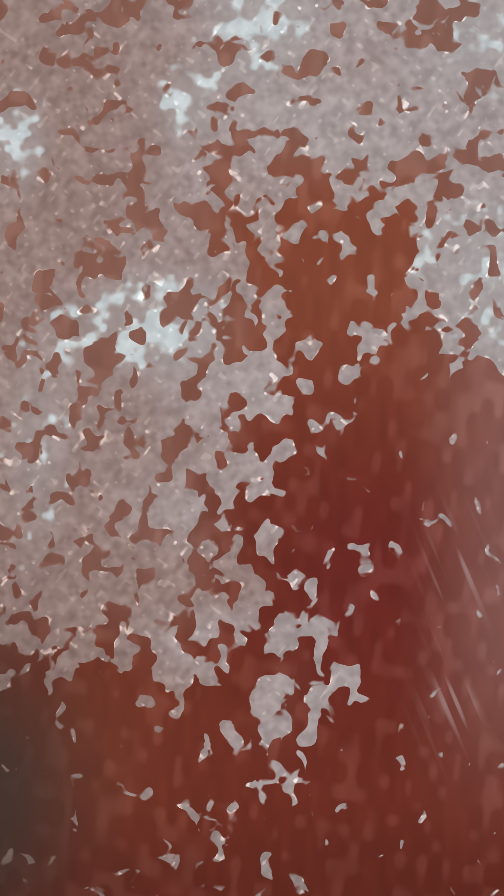
Write a WebGL 1 fragment shader that draws this texture.

```glsl
precision highp float;
// Red-brown metal under a torn, frosty grey film.
// A few soft regions say where the film survives; value noise tears its edge
// into lace and punches holes, finer noise gives grain, glints and scratches.
uniform vec2 u_resolution;

float hash(vec2 p) {
  vec3 q = fract(vec3(p.xyx) * 0.1031);
  q += dot(q, q.yzx + 33.33);
  return fract((q.x + q.y) * q.z);
}

float noise(vec2 p) {
  vec2 i = floor(p), f = fract(p);
  f = f * f * (3.0 - 2.0 * f);
  return mix(mix(hash(i), hash(i + vec2(1.0, 0.0)), f.x),
             mix(hash(i + vec2(0.0, 1.0)), hash(i + 1.0), f.x), f.y);
}

// Turns the lattice so that fine noise does not look like square blocks
vec2 turn(vec2 p) {
  return vec2(0.8 * p.x - 0.6 * p.y, 0.6 * p.x + 0.8 * p.y);
}

// Soft elliptical spot, 1 at its centre
float spot(vec2 p, vec2 centre, vec2 radius) {
  vec2 q = (p - centre) / radius;
  return exp(-dot(q, q));
}

// Rough signed depth inside the area still covered by film
float filmDepth(vec2 p) {
  float left = min(0.3 - p.x, p.y - 0.28 + 0.1 * p.x);
  float top = p.y - 0.755;
  float right = min(p.x - 0.435, p.y - 0.62);
  float island = 0.05 - length((p - vec2(0.31 + 0.15 * (p.y - 0.22), 0.22)) * vec2(1.3, 0.55));
  float wander = 0.08 * (noise(p * 11.0 + 3.0) - 0.5);
  return max(max(left, top), max(right, island)) + wander;
}

// Holes run upright on the left side and sideways near the top
float tearing(vec2 p) {
  vec2 w = p + 0.012 * (vec2(noise(p * 75.0), noise(p * 75.0 + 40.0)) - 0.5);
  float upright = noise(turn(w) * 12.0 + w * vec2(58.0, 32.0));
  float sideways = noise(w * vec2(40.0, 60.0) + 17.0);
  float coarse = mix(upright, sideways, smoothstep(0.74, 0.8, p.y));
  return 0.6 * coarse + 0.28 * noise(turn(w) * 95.0 + 9.0)
       + 0.12 * noise(w * 170.0) - 0.5;
}

vec3 metal(vec2 p, float depth) {
  vec3 c = mix(vec3(0.42, 0.18, 0.14), vec3(0.51, 0.27, 0.20), smoothstep(0.35, 0.72, p.y));
  c = mix(c, vec3(0.41, 0.15, 0.14), 0.7 * spot(p, vec2(0.41, 0.36), vec2(0.1, 0.14)));
  c = mix(c, vec3(0.48, 0.24, 0.17), 0.6 * spot(p, vec2(0.12, 0.2), vec2(0.12, 0.14)));
  // Pale reflections on the right edge and through the film
  float sheen = smoothstep(0.43, 0.56, p.x) * smoothstep(0.0, 0.3, p.y);
  c = mix(c, vec3(0.53, 0.38, 0.36), 0.7 * sheen);
  c = mix(c, vec3(0.53, 0.39, 0.35), 0.75 * smoothstep(-0.02, 0.12, depth));
  // Faint drips and mottling
  float drips = noise(turn(p) * 15.0 + p * vec2(65.0, 36.0));
  c += 0.05 * smoothstep(0.5, 0.9, drips);
  return c * (0.96 + 0.08 * noise(p * vec2(110.0, 35.0)));
}

// Places where the film catches the light
float glare(vec2 p) {
  float g = spot(p, vec2(0.29, 0.97), vec2(0.065, 0.07));
  g += 0.8 * spot(p, vec2(0.21, 0.88), vec2(0.04, 0.05));
  g += spot(p, vec2(0.165, 0.635), vec2(0.09, 0.065));
  g += spot(p, vec2(0.02, 0.84), vec2(0.035, 0.06));
  g += 0.8 * spot(p, vec2(0.46, 0.73), vec2(0.05, 0.04));
  g += 0.9 * spot(p, vec2(0.55, 0.68), vec2(0.05, 0.09));
  g += 0.8 * spot(p, vec2(0.54, 0.96), vec2(0.07, 0.07));
  g += 0.65 * spot(p, vec2(0.04, 0.5), vec2(0.05, 0.14));
  return g;
}

vec3 film(vec2 p, float grain) {
  vec3 c = mix(vec3(0.59, 0.50, 0.48), vec3(0.65, 0.61, 0.61),
               smoothstep(0.08, 0.42, p.x + 0.25 * (noise(p * 14.0) - 0.5)));
  c += 0.17 * (grain - 0.5);
  float light = glare(p);
  float patches = 0.6 * noise(turn(p) * 65.0 + 21.0) + 0.4 * noise(p * 120.0 + 8.0);
  float lit = smoothstep(0.42, 0.62, light * 0.42 + (patches - 0.5) * 0.8 + 0.13);
  lit *= smoothstep(0.08, 0.45, light);
  c = mix(c, vec3(0.66, 0.65, 0.65), 0.5 * smoothstep(0.1, 0.8, light));
  return mix(c, vec3(0.79, 0.83, 0.84) + 0.15 * (grain - 0.5), 0.95 * lit);
}

void main() {
  vec2 p = gl_FragCoord.xy / u_resolution.y;
  float depth = filmDepth(p);
  // The film thins out slowly towards its rim and ends quickly beyond it
  float level = clamp(depth * (depth > 0.0 ? 1.2 : 3.2), -0.29, 0.13) + tearing(p);
  float cover = smoothstep(-0.03, 0.03, level);
  float grain = 0.5 * noise(turn(p) * 180.0) + 0.5 * noise(p * 100.0 + 31.0);

  vec3 color = mix(metal(p, depth), film(p, grain), cover * 0.95);

  // Warm glints, strongest along the torn rims
  float rim = cover * (1.0 - smoothstep(0.03, 0.14, level));
  float glint = smoothstep(0.76, 0.95, noise(turn(p) * 150.0 + 71.0));
  color += glint * (0.22 * rim + 0.08 * cover) * vec3(1.0, 0.97, 0.92);

  // Slanted scratches on the lower right
  float scratch = smoothstep(0.55, 0.85, noise(vec2((p.x + 0.42 * p.y) * 150.0, p.y * 14.0)));
  float worn = spot(p, vec2(0.51, 0.36), vec2(0.03, 0.06))
             + spot(p, vec2(0.505, 0.22), vec2(0.03, 0.05));
  color = mix(color, vec3(0.68, 0.60, 0.60), 0.6 * scratch * worn);

  // Shadow in the lower left corner and along the bottom
  float shadow = spot(p, vec2(-0.02, 0.11), vec2(0.11, 0.17));
  color = mix(color, vec3(0.25, 0.21, 0.19), 0.9 * shadow * (1.0 - 0.5 * cover));
  color *= 0.9 + 0.1 * smoothstep(0.0, 0.12, p.y);

  gl_FragColor = vec4(clamp(color, 0.0, 1.0), 1.0);
}
```
